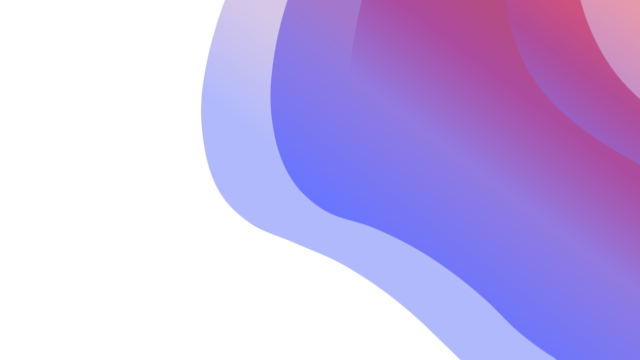
Write a Shadertoy shader that draws this background.

```glsl
// Nested wavy paper layers, from pale blue to rose, flowing from the upper right over white.

const float KNOT_STEP = 0.1736;

// Smooth curve through evenly spaced heights, held constant beyond its ends.
float wave(float u, float start, float heights[13]) {
    float t = clamp((u - start) / KNOT_STEP, 1.0, 11.0);
    int i = min(int(t), 10);
    float f = t - float(i);
    float a = heights[i - 1], b = heights[i], c = heights[i + 1], d = heights[i + 2];
    return b + 0.5 * f * (c - a + f * (2.0 * a - 5.0 * b + 4.0 * c - d
             + f * (3.0 * (b - c) + d - a)));
}

// Cubic bowl whose lowest point is (centre, low); du is the offset from centre.
float bowl(float du, float low, float bend, float skew) {
    return low + du * du * (bend - skew * du);
}

// Antialiased coverage of the side where the signed value is positive.
float coverage(float side) {
    float w = 0.75 * fwidth(side) + 1e-5;
    return smoothstep(-w, w, side);
}

// Two-stop and three-stop gradients.
vec3 ramp(float s, float s0, vec3 c0, float s1, vec3 c1) {
    return mix(c0, c1, clamp((s - s0) / (s1 - s0), 0.0, 1.0));
}

vec3 ramp3(float s, float s0, vec3 c0, float s1, vec3 c1, float s2, vec3 c2) {
    return s < s1 ? ramp(s, s0, c0, s1, c1) : ramp(s, s1, c1, s2, c2);
}

void mainImage(out vec4 fragColor, in vec2 fragCoord) {
    // Position from the upper left corner, in canvas heights.
    vec2 p = vec2(fragCoord.x, iResolution.y - fragCoord.y) / iResolution.y;

    // Diagonal axes turn each layer edge into a height curve v(u).
    float u = p.x + p.y;
    float v = p.x - p.y;

    // All gradients run towards the upper right.
    float s = dot(p, vec2(0.6, -0.8));

    // Layer edges, outermost first.
    float outer = wave(u, 0.4514, float[13](1.088, 0.625, 0.329, 0.162, 0.076, 0.076,
        0.1435, 0.211, 0.252, 0.273, 0.278, 0.280, 0.289));
    float inner = wave(u, 0.625, float[13](1.215, 0.799, 0.535, 0.382, 0.310, 0.319,
        0.403, 0.463, 0.499, 0.516, 0.5185, 0.546, 0.606));
    float violetEdge = bowl(min(u - 1.5625, 0.0), 0.5486, 1.47, 0.0);
    float magentaEdge = bowl(u - 1.84, 1.25, 0.626, 0.448);
    float roseEdge = bowl(u - 2.002, 1.501, 0.73, 0.0);

    // Layer colours.
    vec3 lavender = vec3(0.57, 0.48, 0.88);
    vec3 pale = ramp(s, 0.12, vec3(0.69, 0.725, 0.99), 0.41, vec3(0.84, 0.78, 0.91));
    vec3 blue = ramp3(s, 0.08, vec3(0.41, 0.46, 1.0), 0.417, lavender,
                      0.537, vec3(0.64, 0.47, 0.80));
    vec3 violet = ramp3(s, 0.417, lavender, 0.66, vec3(0.67, 0.30, 0.63),
                        0.80, vec3(0.71, 0.30, 0.52));
    vec3 magenta = ramp3(s, 0.694, vec3(0.61, 0.37, 0.75), 0.81, vec3(0.69, 0.30, 0.60),
                         0.94, vec3(0.80, 0.32, 0.50));
    vec3 rose = ramp(s, 0.854, vec3(0.78, 0.56, 0.78), 1.04, vec3(0.90, 0.60, 0.68));

    // Stack the layers; the violet one fades in where its colour meets the blue.
    vec3 color = vec3(1.0);
    color = mix(color, pale, coverage(v - outer));
    color = mix(color, blue, coverage(v - inner));
    color = mix(color, violet, coverage(v - violetEdge) * smoothstep(0.38, 0.42, s));
    color = mix(color, magenta, coverage(v - magentaEdge));
    color = mix(color, rose, coverage(v - roseEdge));

    fragColor = vec4(color, 1.0);
}
```
